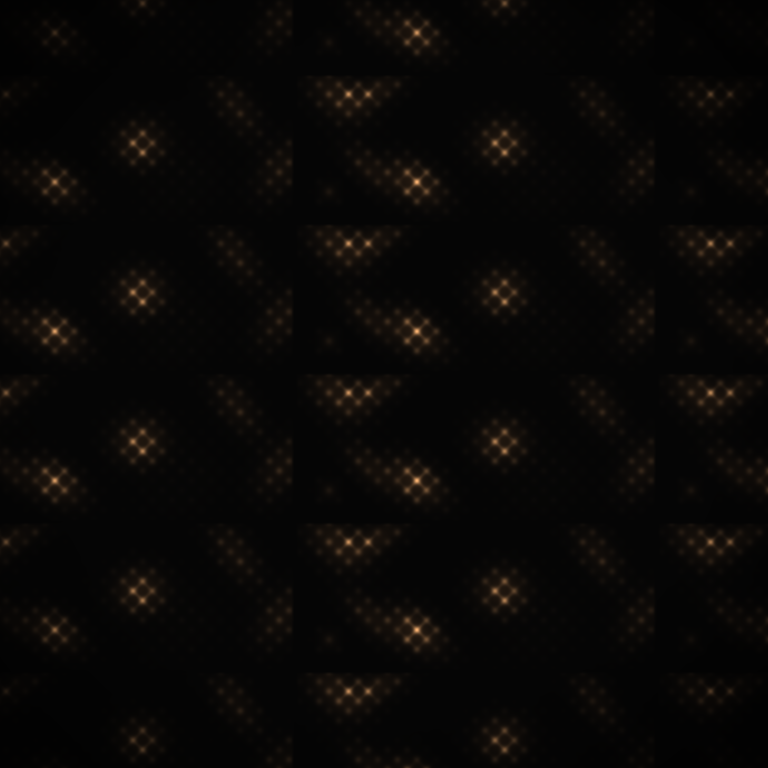
Give the GLSL for this pattern, as a three.js fragment shader.

```glsl
// Dim golden sparkles on near-black: a wide tile repeats across and up, and each
// tile holds soft clusters of light that lift the dots of a diagonal lattice.
// Gaussians shape the clusters, a hash varies the dots, and a vignette darkens the rim.
varying vec2 vUv;

float hash(vec2 p) {
  return fract(sin(dot(p, vec2(127.1, 311.7))) * 43758.5453);
}

// Elliptical Gaussian with its long axis turned by angle
float cluster(vec2 p, vec2 center, float angle, vec2 radius) {
  float c = cos(angle), s = sin(angle);
  vec2 d = mat2(c, -s, s, c) * (p - center) / radius;
  return exp(-dot(d, d));
}

// Broad light of all clusters, in lattice units
float glowField(vec2 p) {
  float g = 0.50 * cluster(p, vec2(3.8, 13.0), -0.7, vec2(3.0, 1.8));
  g += 0.45 * cluster(p, vec2(7.6, 13.2), 0.5, vec2(3.0, 1.3));
  g += 0.75 * cluster(p, vec2(11.9, 3.9), -0.6, vec2(2.7, 1.6));
  g += 0.35 * cluster(p, vec2(7.4, 5.2), -0.75, vec2(3.0, 1.3));
  g += 0.65 * cluster(p, vec2(20.7, 8.0), 0.0, vec2(2.3, 2.0));
  g += 0.32 * cluster(p, vec2(30.5, 11.8), -0.95, vec2(3.2, 1.5));
  g += 0.32 * cluster(p, vec2(35.2, 5.4), 0.9, vec2(3.0, 1.8));
  g += 0.22 * cluster(p, vec2(3.0, 3.0), 0.0, vec2(0.9));
  g += 0.03 * cluster(p, vec2(25.0, 4.0), 0.6, vec2(4.0, 3.0));
  return g;
}

// Tight bright hearts of the strongest clusters
float coreField(vec2 p) {
  float c = cluster(p, vec2(12.0, 4.0), 0.0, vec2(1.3));
  c += 0.8 * cluster(p, vec2(5.0, 13.0), 0.0, vec2(0.9));
  c += 0.7 * cluster(p, vec2(7.0, 13.0), 0.0, vec2(0.8));
  c += 0.8 * cluster(p, vec2(20.8, 7.7), 0.0, vec2(1.3));
  return c;
}

void main() {
  // Tile-local position, in half steps of the diagonal lattice
  vec2 tileSize = vec2(37.1, 15.3);
  vec2 local = fract((vUv - vec2(0.384, 0.3203)) / vec2(0.4714, 0.1944)) * tileSize;
  vec2 p = local - vec2(0.5, 0.24);

  // Soft cut where tiles meet
  vec2 edge = min(local, tileSize - local);
  float seam = smoothstep(0.0, 0.4, min(edge.x, edge.y));

  // Nearest dot of the lattice
  vec2 diagonal = vec2(p.x + p.y, p.x - p.y) * 0.5;
  vec2 cell = floor(diagonal + 0.5);
  vec2 site = vec2(cell.x + cell.y, cell.x - cell.y);
  vec2 offset = p - site;

  // Dots, brighter inside the clusters
  float level = 0.36 * pow(glowField(site), 0.75) * mix(0.35, 1.0, hash(site));
  level += 0.32 * coreField(site);
  float dots = level * exp(-8.0 * dot(offset, offset));

  // Fine diagonal rays through the hearts
  vec2 across = diagonal - cell;
  vec2 rays = exp(-45.0 * across * across);
  float streaks = 0.16 * coreField(p) * (rays.x + rays.y);

  // Warm light over the dark ground
  vec3 light = glowField(p) * vec3(0.15, 0.095, 0.05);
  light += (dots + streaks) * vec3(1.0, 0.72, 0.46);
  float vignette = smoothstep(1.5, 0.7, 2.0 * length(vUv - 0.5));
  vec3 color = vec3(0.02) * mix(0.3, 1.0, vignette) + light * seam * vignette;
  gl_FragColor = vec4(color, 1.0);
}
```
